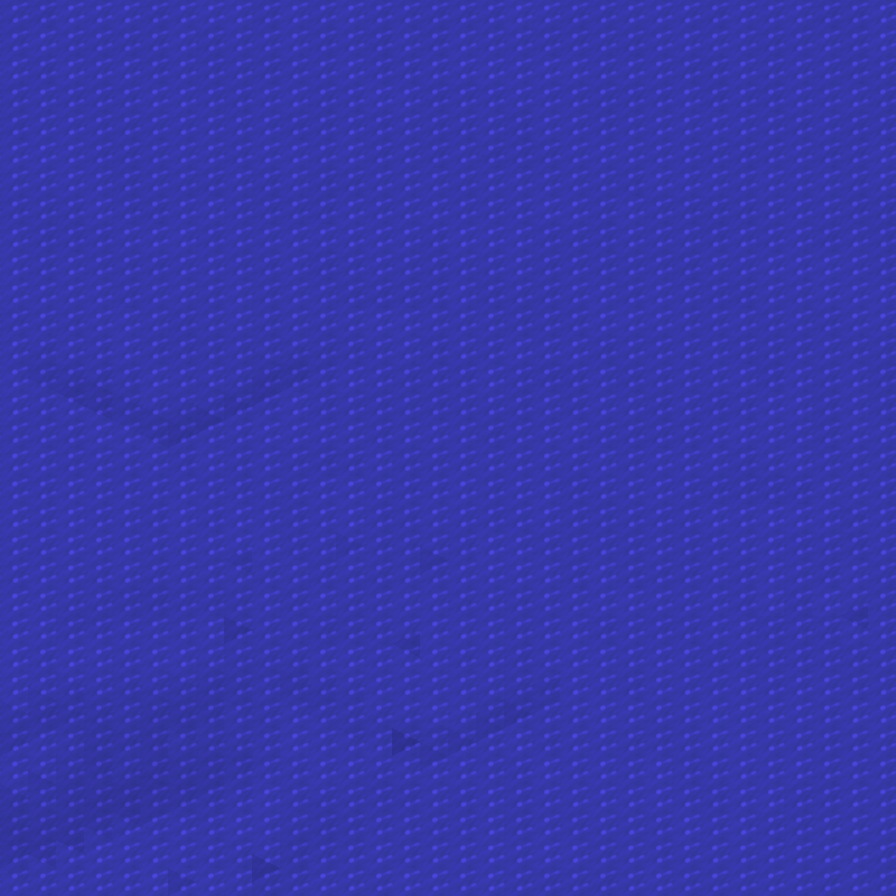
Give the GLSL for this texture, as a Shadertoy shader.

```glsl
// Blue woven cloth: 32 columns and 64 rows of slanted glinting threads, with faint dark triangular wear.

const float TAU = 6.2831853;

float hash(vec2 p) {
    vec3 q = fract(p.xyx * vec3(0.1031, 0.1030, 0.0973));
    q += dot(q, q.yzx + 33.33);
    return fract((q.x + q.y) * q.z);
}

// Value noise that repeats after the given number of steps
float noise(vec2 p, vec2 period) {
    vec2 i = floor(p), f = fract(p);
    f = f * f * (3.0 - 2.0 * f);
    vec2 a = mod(i, period), b = mod(i + 1.0, period);
    return mix(mix(hash(a), hash(vec2(b.x, a.y)), f.x),
               mix(hash(vec2(a.x, b.y)), hash(b), f.x), f.y);
}

// Soft slanted capsule, wrapped around the unit cell
float glint(vec2 p, vec2 center, float halfLength, float radius, float blur) {
    vec2 q = p - center;
    q -= round(q);
    vec2 along = normalize(vec2(1.0, 0.36));
    q -= along * clamp(dot(q, along), -halfLength, halfLength);
    return 1.0 - smoothstep(radius - blur, radius + blur, length(q));
}

// Band along the lower two edges of a flattened hexagon
float fold(vec2 p, vec2 tip, float reach, float width) {
    float across = p.y - tip.y - 0.5 * abs(p.x - tip.x);
    float band = smoothstep(-0.006, 0.004, across) * (1.0 - smoothstep(0.0, width, across));
    return band * (1.0 - smoothstep(reach * 0.85, reach, abs(p.x - tip.x)));
}

// Darkening, sampled once per triangle of an isometric grid
float wear(vec2 p) {
    float column = floor(p.x);
    float rising = floor(p.y - 0.5 * p.x);
    float falling = floor(p.y + 0.5 * p.x);
    vec2 uv = vec2(column + 0.5, 0.5 * (rising + falling + 1.0)) / 32.0;
    float random = hash(vec2(column + rising * 7.0, falling * 3.0 + 11.0));

    float folds = 0.8 * fold(uv, vec2(0.19, 0.505), 0.18, 0.05)
                + 0.6 * fold(uv, vec2(0.475, 0.147), 0.16, 0.05);
    float corner = (1.0 - smoothstep(0.15, 0.5, uv.x)) * (1.0 - smoothstep(0.15, 0.42, uv.y));
    float streaks = smoothstep(0.35, 0.8,
        noise(vec2(uv.x * 5.0, (uv.y - 0.4 * uv.x) * 22.0), vec2(64.0)));
    float chips = step(0.994, random) * (1.0 - smoothstep(0.3, 0.5, uv.y));
    return folds * (0.4 + 0.5 * random) + corner * streaks * (0.45 + 0.2 * random)
         + 0.5 * chips + 0.05 * random;
}

void mainImage(out vec4 fragColor, in vec2 fragCoord) {
    vec2 grid = fragCoord / iResolution.xy * 32.0;
    vec2 p = fract(grid);
    float blur = max(0.045, 20.0 / iResolution.y);

    // Slanted threads, two per cell, with fine strands running along them
    float slant = 2.0 * p.y - p.x;
    float strands = noise(vec2(5.0 * p.x, 6.0 * slant), vec2(5.0, 6.0));
    float thread = 0.52 + 0.20 * cos(TAU * (slant - 0.82))
                 + 0.08 * sin(TAU * (4.0 * p.x - 3.0 * p.y))
                 + 0.60 * (strands - 0.5);
    vec3 color = mix(vec3(0.195, 0.215, 0.61), vec3(0.21, 0.22, 0.65), smoothstep(0.1, 0.5, thread));
    color = mix(color, vec3(0.222, 0.222, 0.70), smoothstep(0.45, 0.8, thread));

    // Each thread carries a dot, a thin dash rising from it and a weaker end dot
    float dash = 0.0, sparkle = 0.0;
    for (int row = 0; row < 2; row++) {
        float r = float(row);
        vec2 start = vec2(0.53 + 0.03 * r, 0.72 - 0.45 * r);
        dash = max(dash, (0.85 - 0.1 * r) * glint(p, start + vec2(0.20, 0.07), 0.22, 0.04, blur));
        sparkle = max(sparkle, glint(p, start, 0.02, 0.075, blur));
        sparkle = max(sparkle, (0.5 + 0.2 * r) * glint(p, start + vec2(0.36, 0.13), 0.04, 0.05, blur));
    }
    dash *= 0.6 + 0.4 * smoothstep(0.3, 0.6, strands);
    color = mix(color, vec3(0.24, 0.24, 0.76), dash);
    color = mix(color, vec3(0.29, 0.27, 0.86), sparkle);

    // Slight change between cells, then wear
    color *= 0.99 + 0.02 * hash(floor(grid) + 5.0);
    color *= 1.0 - 0.12 * clamp(wear(grid), 0.0, 1.0);
    fragColor = vec4(color, 1.0);
}
```
